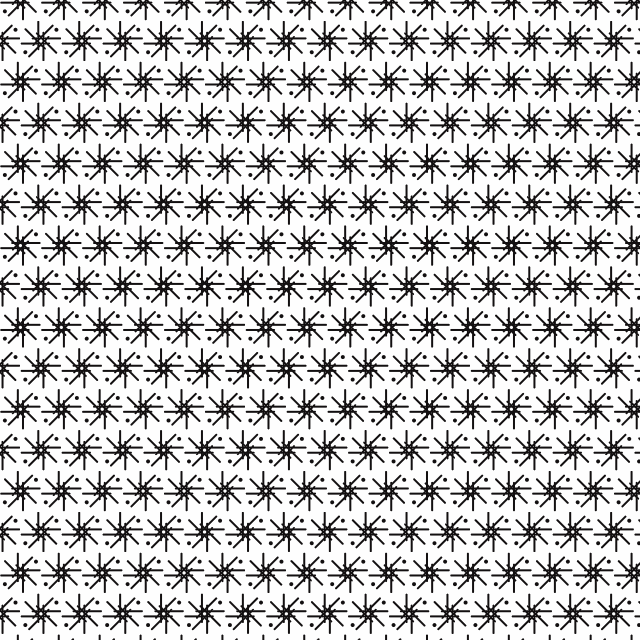
A three.js fragment shader for this pattern:

```glsl
#define REPEATS 15.642
#define ANCHOR vec2(5.499, 9.640)
#define RAY_REACH 0.468
#define RAY_STUB 0.200
#define RAY_OFFSET 0.063
#define RAY_HALF_WIDTH 0.0245
#define DOT_CENTRE vec2(0.380, 0.275)
#define DOT_RADIUS 0.048
#define PAPER vec3(0.995)
#define INK vec3(0.070, 0.060, 0.062)

varying vec2 vUv;

// Round-capped ray pointing right, passing to one side of the centre
float rayDistance(vec2 p) {
  vec2 nearest = vec2(clamp(p.x, -RAY_STUB, RAY_REACH), RAY_OFFSET);
  return length(p - nearest) - RAY_HALF_WIDTH;
}

// Eight offset rays whose crossings leave an octagonal hole
float starDistance(vec2 p) {
  const float c = 0.70711;
  mat2 eighthTurn = mat2(c, c, -c, c);
  float d = 1.0;
  for (int i = 0; i < 8; i++) {
    d = min(d, rayDistance(p));
    p = eighthTurn * p;
  }
  return d;
}

// Two dots placed opposite each other
float dotsDistance(vec2 p) {
  return min(length(p - DOT_CENTRE), length(p + DOT_CENTRE)) - DOT_RADIUS;
}

void main() {
  // Square cells, every other row shifted by half a cell
  vec2 grid = vUv * REPEATS - ANCHOR;
  float row = floor(grid.y + 0.5);
  grid.x += 0.5 * mod(row, 2.0);
  vec2 cell = fract(grid + 0.5) - 0.5;

  // Edge smoothing over one sample of the canvas
  float edge = max(fwidth(vUv.y) * REPEATS, 0.0001);
  float d = min(starDistance(cell), dotsDistance(cell));
  float coverage = clamp(0.5 - d / edge, 0.0, 1.0);

  gl_FragColor = vec4(mix(PAPER, INK, coverage), 1.0);
}
```
